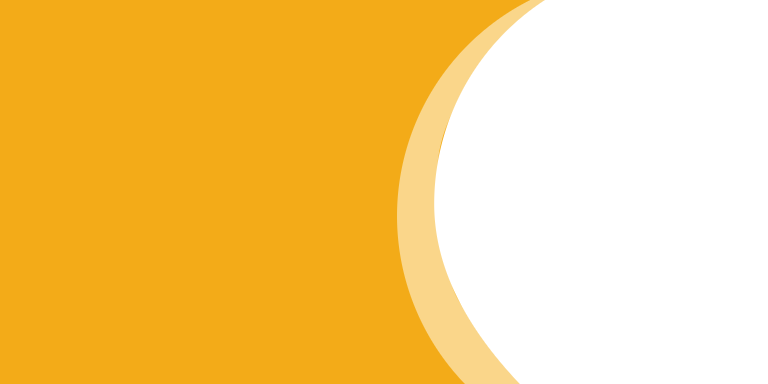
This background is drawn by a WebGL 2 fragment shader. Its source:

```glsl
#version 300 es
precision highp float;
// Flat amber field with a large white panel entering from the right.
// A pale circle peeks out behind the panel as a crescent; the panel's edge is
// an arc above its leftmost point and a parabola below it.

#define AMBER vec3(0.953, 0.671, 0.094)
#define PALE vec3(0.980, 0.840, 0.540)
#define WHITE vec3(1.0)
#define DISC_CENTER vec2(1.6633, 0.4375)
#define DISC_RADIUS 0.6294
#define PANEL_TIP vec2(1.1307, 0.469)
#define ARC_RADIUS 0.633
#define LOWER_BEND 1.014
#define SLIVER_WIDTH 0.0022

uniform vec2 u_resolution;
out vec4 fragColor;

// Antialiased coverage of the region where the field is positive.
float coverage(float field) {
    float pixelStep = length(vec2(dFdx(field), dFdy(field)));
    return clamp(0.5 + field / max(pixelStep, 1e-6), 0.0, 1.0);
}

// Horizontal position of the panel's left edge at height y.
float panelEdge(float y) {
    float h = y - PANEL_TIP.y;
    float arc = ARC_RADIUS - sqrt(max(ARC_RADIUS * ARC_RADIUS - h * h, 0.0));
    float parabola = LOWER_BEND * h * h;
    return PANEL_TIP.x + (h > 0.0 ? arc : parabola);
}

// Smooth bump centred on a height, fading out over the given reach.
float bump(float y, float center, float reach) {
    float t = (y - center) / reach;
    return exp(-t * t);
}

void main() {
    // Canvas height is one unit.
    vec2 p = gl_FragCoord.xy / u_resolution.y;
    float inset = p.x - panelEdge(p.y);

    // Hairline gaps let the amber show between crescent and panel.
    float gap = SLIVER_WIDTH * (bump(p.y, 0.635, 0.06) + 0.6 * bump(p.y, 0.229, 0.03));

    float disc = coverage(DISC_RADIUS - distance(p, DISC_CENTER));
    float crescent = disc * (1.0 - coverage(inset + gap) * smoothstep(0.0, SLIVER_WIDTH, gap));
    float panel = coverage(inset);

    vec3 color = mix(AMBER, PALE, crescent);
    color = mix(color, WHITE, panel);
    fragColor = vec4(color, 1.0);
}
```
